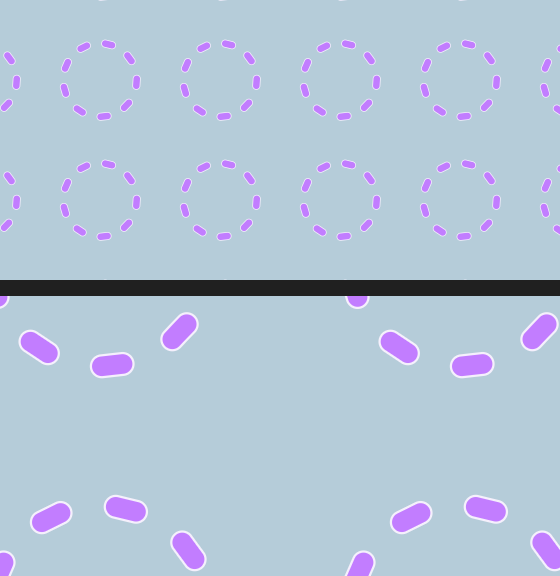
Top, the full canvas; bottom, a detail of the centre.
This pattern is drawn by a Shadertoy shader. Its source:

```glsl
// Dashed rings on a square grid: each ring is nine short rounded dashes
// with a thin pale rim on a flat blue-grey ground. The plane is folded
// into one cell, then one angular sector, so a single capsule draws all.

const float TAU = 6.2831853;

// Layout, in cells
const float CELLS_HIGH  = 7.0 / 3.0;  // cells per canvas height
const float RING_RADIUS = 0.305;
const float DASH_COUNT  = 9.0;
const float DASH_PHASE  = 0.635;      // angle of the first dash, radians
const float DASH_REACH  = 0.029;      // half length of the capsule core
const float DASH_RADIUS = 0.0272;     // half width of the coloured dash
const float RIM_WIDTH   = 0.0062;

const vec3 GROUND_COLOR = vec3(0.71, 0.80, 0.85);
const vec3 DASH_COLOR   = vec3(0.76, 0.49, 1.00);
const vec3 RIM_COLOR    = vec3(0.96, 0.94, 0.99);

// Rotates p into the sector around the nearest dash, which lies on +x
vec2 foldSector(vec2 p) {
    float sector = TAU / DASH_COUNT;
    float angle = atan(p.y, p.x) - DASH_PHASE;
    angle -= sector * floor(angle / sector + 0.5);
    return length(p) * vec2(cos(angle), sin(angle));
}

// Signed distance to a capsule along y
float capsule(vec2 p, float reach, float radius) {
    p.y -= clamp(p.y, -reach, reach);
    return length(p) - radius;
}

// Antialiased fill of a signed distance
float coverage(float dist, float pixel) {
    return clamp(0.5 - dist / pixel, 0.0, 1.0);
}

void mainImage(out vec4 fragColor, in vec2 fragCoord) {
    // Cell space, with a cell corner at the canvas centre
    float pixel = CELLS_HIGH / iResolution.y;
    vec2 grid = (fragCoord - 0.5 * iResolution.xy) * pixel;
    vec2 cell = fract(grid) - 0.5;

    // Nearest dash, tangent to the ring
    vec2 local = foldSector(cell) - vec2(RING_RADIUS, 0.0);
    float dist = capsule(local, DASH_REACH, DASH_RADIUS);

    // Rim first, then the dash on top
    vec3 color = mix(GROUND_COLOR, RIM_COLOR, coverage(dist - RIM_WIDTH, pixel));
    color = mix(color, DASH_COLOR, coverage(dist, pixel));
    fragColor = vec4(color, 1.0);
}
```
